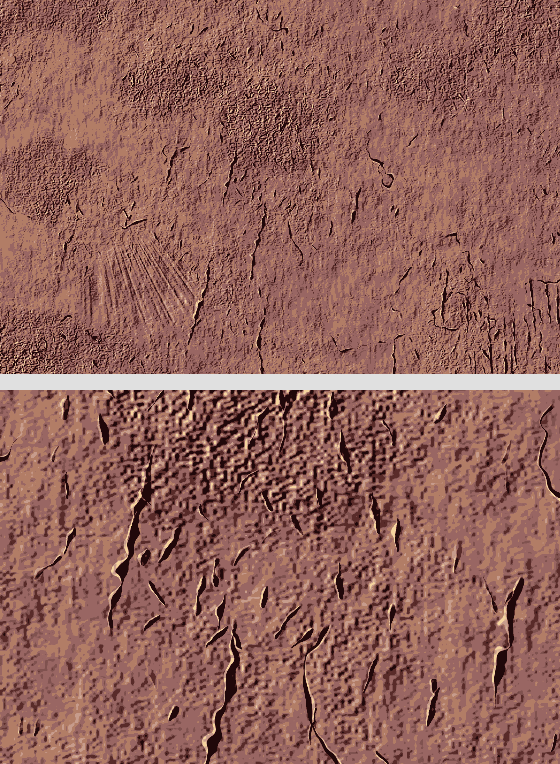
Top: the whole. Bottom: its middle third, enlarged.
Write a WebGL 1 fragment shader that draws this texture.

```glsl
precision highp float;
// Weathered clay plaster in raking light: rough woven patches, scored grooves and cracks.
// Layers of signed slope (negative = shade, positive = lit) are summed,
// then the slope is turned into colour by a stepped ramp.
uniform vec2 u_resolution;

#define GRAIN_SCALE 325.0
#define GRAIN_GAIN 0.46
#define BUMP_SCALE 130.0
#define BUMP_GAIN 0.27
#define PATCH_ROUGHNESS 0.55
#define PATCH_SHADE 0.50
#define WEAVE_SCALE 105.0
#define GROOVE_WIDTH 0.0085
#define SCORE_WIDTH 0.0055
#define NICK_WIDTH 0.0046
#define CRACK_WIDTH 0.0040
#define LIT_GAIN 0.85

const vec3 BLACK = vec3(0.125, 0.03, 0.04);
const vec3 UMBER = vec3(0.35, 0.17, 0.16);
const vec3 DUSK = vec3(0.50, 0.32, 0.31);
const vec3 MAUVE = vec3(0.60, 0.40, 0.39);
const vec3 OCHRE = vec3(0.70, 0.49, 0.40);
const vec3 CREAM = vec3(0.78, 0.61, 0.55);
const vec3 GLINT = vec3(0.96, 0.83, 0.62);

float hash(vec2 p) {
  vec3 q = fract(p.xyx * 0.1031);
  q += dot(q, q.yzx + 33.33);
  return fract((q.x + q.y) * q.z);
}

float noise(vec2 p) {
  vec2 i = floor(p), f = fract(p);
  f = f * f * (3.0 - 2.0 * f);
  return mix(mix(hash(i), hash(i + vec2(1, 0)), f.x),
             mix(hash(i + vec2(0, 1)), hash(i + 1.0), f.x), f.y);
}

float fbm(vec2 p) {
  float sum = 0.0, gain = 0.5;
  for (int i = 0; i < 5; i++) {
    sum += gain * noise(p);
    p = mat2(1.6, 1.2, -1.2, 1.6) * p + 17.0;
    gain *= 0.5;
  }
  return sum / 0.97;
}

// Slope of noise towards the light, scaled to a spread of about one.
float noiseSlope(vec2 p) {
  vec2 toLight = vec2(-0.45, 0.25);
  return (noise(p - toLight) - noise(p + toLight)) * 4.4;
}

// Soft ellipse with a ragged rim.
float blot(vec2 p, vec2 centre, vec2 radius, float ragged) {
  return 1.0 - smoothstep(0.65, 1.2, length((p - centre) / radius) + ragged);
}

float roughPatches(vec2 p) {
  float ragged = 1.6 * (fbm(p * 9.0) - 0.5);
  float m = blot(p, vec2(0.12, 0.97), vec2(0.22, 0.09), ragged);
  m = max(m, blot(p, vec2(0.47, 0.77), vec2(0.17, 0.10), ragged));
  m = max(m, blot(p, vec2(0.74, 0.66), vec2(0.17, 0.12), ragged));
  m = max(m, blot(p, vec2(0.12, 0.53), vec2(0.12, 0.10), ragged));
  m = max(m, blot(p, vec2(0.08, 0.07), vec2(0.27, 0.12), ragged));
  m = max(m, 0.6 * blot(p, vec2(1.14, 0.80), vec2(0.12, 0.12), ragged));
  return max(m, 0.6 * blot(p, vec2(1.42, 0.93), vec2(0.17, 0.14), ragged));
}

// Shaded line with a lit lip on its left.
float incision(float across, float width) {
  float soft = 0.6 / u_resolution.y;
  float shade = 1.0 - smoothstep(width - soft, width + soft, abs(across));
  float lipWidth = 0.45 * width;
  float lip = 1.0 - smoothstep(lipWidth - soft, lipWidth + soft, abs(across + 1.5 * width));
  return 3.4 * lip * (1.0 - shade) - 4.0 * shade;
}

// One tapered, ragged scratch per chosen cell; tilt is its sideways run.
float scratches(vec2 p, vec2 cell, float density, float width, float tilt, float spread) {
  float slope = 0.0;
  vec2 home = floor(p / cell);
  float wobble = 0.16 * cell.x * (fbm(p * 3.0 / cell) - 0.5) + 0.005 * (noise(p * 75.0) - 0.5);
  float ragged = 1.5 * noise(p * 85.0);
  for (int j = -1; j <= 1; j++) for (int i = -1; i <= 1; i++) {
    vec2 id = home + vec2(i, j) + 40.0;
    vec2 rnd = vec2(hash(id + 3.7), hash(id + 21.3));
    vec2 dir = normalize(vec2(tilt + spread * (hash(id + 57.1) - 0.5), 1.0));
    vec2 q = p - (id - 40.0 + rnd) * cell;
    float along = dot(q, dir) / (cell.y * (0.25 + 0.45 * rnd.x));
    float taper = 1.0 - along * along;
    if (hash(id + 91.9) < density && taper > 0.0) {
      float w = 0.5 * width * sqrt(taper) * ragged;
      slope += incision(dot(q, vec2(dir.y, -dir.x)) + wobble, w) * smoothstep(0.0, 0.25, taper);
    }
  }
  return slope;
}

// Level line of noise, divided by its gradient to keep an even width, broken into bits.
float cracks(vec2 p) {
  float level = fbm(p * 3.2 + 3.0), e = 0.006;
  vec2 grad = vec2(fbm((p + vec2(e, 0)) * 3.2 + 3.0), fbm((p + vec2(0, e)) * 3.2 + 3.0)) - level;
  float mask = smoothstep(0.49, 0.57, fbm(p * 5.0 + 31.0)) * smoothstep(0.30, 0.42, noise(p * 30.0));
  float width = CRACK_WIDTH * max(noise(p * 60.0) - 0.15, 0.0);
  float jag = 0.004 * (noise(p * 90.0) - 0.5);
  return mask * incision((level - 0.5) * e / max(length(grad), 0.5 * e) + jag, width);
}

void main() {
  vec2 p = gl_FragCoord.xy / u_resolution.y;
  float rough = roughPatches(p);
  float broad = fbm(p * 5.0 + 8.0);
  float stain = fbm(p * 2.6 + 50.0) - 0.5;

  // Clustered grain, trowel bumps and woven imprint
  float cluster = 0.55 + 0.9 * noise(p * 48.0);
  float s = noiseSlope(p * GRAIN_SCALE) * cluster * (GRAIN_GAIN + PATCH_ROUGHNESS * rough + 1.1 * (broad - 0.5));
  s += noiseSlope(p * BUMP_SCALE * vec2(1.2, 0.75)) * BUMP_GAIN * (0.3 + 1.4 * broad);
  s += 0.16 * noiseSlope(p * 24.0) + 0.5 * stain - 0.05;
  vec2 thread = 6.2832 * WEAVE_SCALE * (p + 0.02 * fbm(p * 12.0));
  s += rough * (0.20 * cos(thread.y) + 0.15 * cos(thread.x) - PATCH_SHADE);

  // Combed hairs: a fan at lower left and upright streaks
  vec2 ray = p - vec2(0.22, 0.62);
  float fan = blot(p, vec2(0.39, 0.24), vec2(0.16, 0.13), broad - 0.5);
  s += 0.7 * fan * noiseSlope(vec2(85.0 * ray.x / min(ray.y, -0.1), 9.0 * length(ray)));
  s += 0.2 * noiseSlope(p * vec2(150.0, 35.0));

  // Grooves, nicks and wandering cracks
  float scored = blot(p, vec2(1.38, 0.08), vec2(0.24, 0.18), 0.0);
  float grooved = blot(p, vec2(0.90, 0.32), vec2(0.75, 0.38), 0.0);
  s += scratches(p, vec2(0.19, 0.24), 0.34, GROOVE_WIDTH, 0.13, 0.35) * grooved;
  s += scratches(p + 5.0, vec2(0.040, 0.22), 0.6, SCORE_WIDTH, -0.04, 0.12) * scored;
  s += scratches(p + 2.0, vec2(0.026, 0.028), 0.25, NICK_WIDTH, 0.25, 1.8) * smoothstep(0.42, 0.56, broad);
  s += cracks(p);

  // Slope to colour; warm flecks break up the lit plaster
  s *= s > 0.0 ? LIT_GAIN : 1.0;
  float fleck = noise(p * vec2(170.0, 90.0) + 9.0) - 0.5;
  float warmth = 0.7 * s + 0.9 * fleck + 1.3 * stain - 0.2 * rough;
  vec3 colour = mix(MAUVE, OCHRE, smoothstep(0.10, 0.19, warmth));
  colour = mix(DUSK, colour, smoothstep(-0.66, -0.48, s));
  colour = mix(UMBER, colour, smoothstep(-1.10, -0.90, s));
  colour = mix(BLACK, colour, smoothstep(-2.4, -1.85, s));
  colour = mix(colour, CREAM, smoothstep(1.12, 1.35, s));
  colour = mix(colour, GLINT, smoothstep(2.1, 2.8, s));
  gl_FragColor = vec4(colour, 1.0);
}
```
